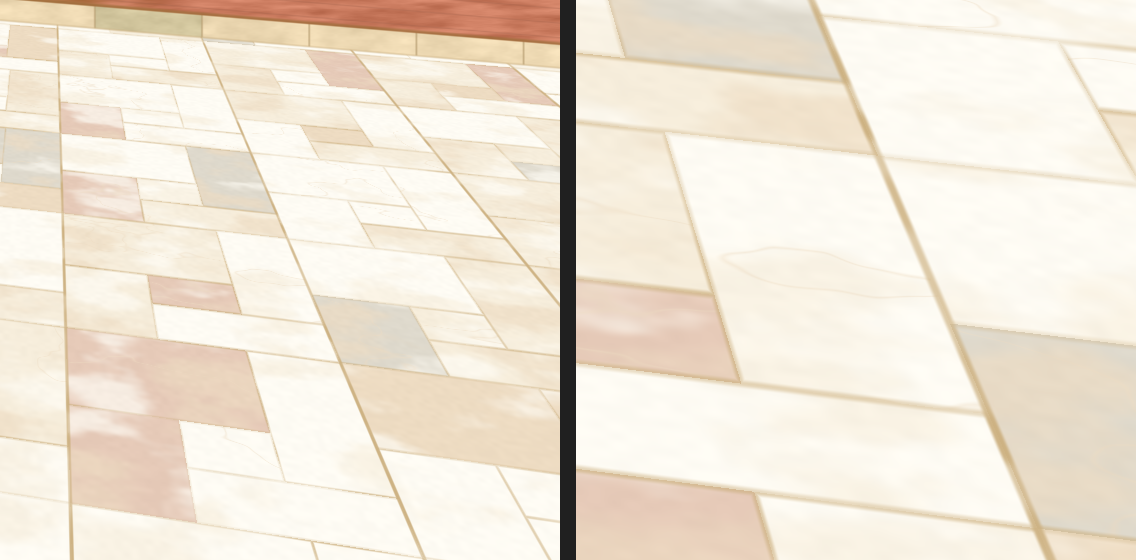
Left: the whole. Right: its middle third, enlarged.
A Shadertoy shader for this texture:

```glsl
// Pale sandstone paving in perspective, with a tan kerb and a red wall along the top.

// Ground plane: vanishing point, horizon tilt, far edge (offset, slope), grid origin and pitch
const vec2 VANISH = vec2(0.086, -0.573);
const float HORIZON_TILT = 0.0346;
const vec2 FAR_EDGE = vec2(0.036, 0.0853);
const vec2 GRID_ORIGIN = vec2(0.027, 0.0104);
const vec2 GRID_PITCH = vec2(0.407, 0.0569);

// Stone layout inside one repeat, which is 1 column wide and 2 rows deep
const float NARROW_SPLIT = 0.355;
const float WIDE_SPLIT = 0.68;
const float SHORT_SPLIT = 1.48;
const float SPLIT_JITTER = 0.025;

// Joints, kerb and wall
const float COLUMN_JOINT = 0.0023;
const float STONE_JOINT = 0.0016;
const float SOFTNESS = 0.0016;
const vec2 WALL_EDGE = vec2(-0.0026, 0.083);
const float KERB_LENGTH = 0.1914;
const float COURSE_HEIGHT = 0.026;

const vec3 WHITE = vec3(0.995, 0.985, 0.955);
const vec3 CREAM = vec3(0.965, 0.93, 0.86);
const vec3 TAN = vec3(0.93, 0.86, 0.76);
const vec3 GREY = vec3(0.87, 0.85, 0.80);
const vec3 ROSE = vec3(0.90, 0.79, 0.72);
const vec3 JOINT = vec3(0.80, 0.69, 0.50);
const vec3 KERB = vec3(0.93, 0.85, 0.70);
const vec3 MOSS = vec3(0.80, 0.76, 0.60);
const vec3 BRICK = vec3(0.79, 0.48, 0.37);
const vec3 BROWN = vec3(0.69, 0.48, 0.26);

float hash(vec2 p) {
    vec3 q = fract(p.xyx * vec3(0.1031, 0.1030, 0.0973));
    q += dot(q, q.yzx + 33.33);
    return fract((q.x + q.y) * q.z);
}

float noise(vec2 p) {
    vec2 i = floor(p), f = fract(p);
    f = f * f * (3.0 - 2.0 * f);
    return mix(mix(hash(i), hash(i + vec2(1, 0)), f.x),
               mix(hash(i + vec2(0, 1)), hash(i + vec2(1, 1)), f.x), f.y);
}

float fbm(vec2 p) {
    float sum = 0.0, amp = 0.5;
    for (int i = 0; i < 4; i++) {
        sum += amp * noise(p);
        p = p * 2.03 + 17.7;
        amp *= 0.5;
    }
    return sum / 0.9375;
}

float line(float d, float halfWidth, float aa) {
    return 1.0 - smoothstep(halfWidth - aa, halfWidth + aa, d);
}

// Rectangle (min xy, max xy) of the stone at f within a repeat; part tells the five apart
vec4 stoneRect(vec2 f, vec2 cell, out float part) {
    float jitter = SPLIT_JITTER * (2.0 * hash(cell + 5.5) - 1.0);
    float narrow = NARROW_SPLIT + jitter, wide = WIDE_SPLIT - jitter;
    float depth = SHORT_SPLIT + jitter;
    if (f.x < wide && f.y < 1.0) { part = 0.0; return vec4(0, 0, wide, 1); }
    if (f.x < narrow) { part = 1.0; return vec4(0, 1, narrow, 2); }
    if (f.y > depth) { part = 2.0; return vec4(narrow, depth, 1, 2); }
    if (f.x > wide) { part = 3.0; return vec4(wide, 0, 1, depth); }
    part = 4.0;
    return vec4(narrow, 1, wide, depth);
}

vec3 stoneColor(float tone, float cloud) {
    vec3 c = tone < 0.44 ? WHITE : tone < 0.76 ? CREAM : tone < 0.87 ? TAN : tone < 0.95 ? GREY : ROSE;
    c = mix(c, tone < 0.44 ? CREAM : TAN, 0.65 * smoothstep(0.52, 0.75, cloud));
    return mix(c, WHITE, 0.7 * smoothstep(0.48, 0.25, cloud));
}

vec3 paving(vec2 p, float w, float ahead, float aa) {
    float ray = (p.x - VANISH.x) / w;
    vec2 g = (vec2(ray, ahead / w) - GRID_ORIGIN) / GRID_PITCH;
    vec2 cell = floor(g / vec2(1, 2));
    vec2 f = g - cell * vec2(1, 2);
    float part;
    vec4 r = stoneRect(f, cell, part);
    vec2 id = cell * vec2(7, 11) + vec2(part * 3.0, part);

    // Stone tone with washed clouds and thin veins
    float cloud = fbm(g * vec2(3.0, 2.2) + hash(id + 2.0) * 40.0);
    vec3 c = stoneColor(hash(id + 31.0), cloud);
    float vein = abs(fbm(g * vec2(2.0, 1.6) + hash(id) * 60.0) - 0.5);
    c = mix(c, TAN, 0.45 * line(vein, 0.004, 0.008) * step(0.6, hash(id + 8.0)));
    c += 0.018 * (noise(g * vec2(45, 22)) - 0.5);

    // Joint distances, scaled from the ground back to the canvas
    vec2 toCanvas = GRID_PITCH * vec2(w / sqrt(1.0 + ray * ray), w * w / (w - ahead));
    vec2 inner = min(f - r.xy, r.zw - f) * toCanvas;
    float columnEdge = min(f.x, 1.0 - f.x) * toCanvas.x;
    float wear = smoothstep(0.2, 0.7, noise(g * vec2(4, 5) + 9.0));
    float faint = mix(0.25, 0.75, hash(id + 4.0)) * mix(0.5, 1.0, wear);
    c = mix(c, JOINT, faint * line(min(inner.x, inner.y), STONE_JOINT * w, aa));
    return mix(c, JOINT, mix(0.55, 0.9, wear) * line(columnEdge, COLUMN_JOINT * w, aa));
}

vec3 kerb(vec2 p, float aa) {
    float k = (p.x + 0.022) / KERB_LENGTH;
    vec3 c = mix(KERB, MOSS, 0.8 * step(0.75, hash(vec2(floor(k), 3.0))));
    c += 0.14 * (fbm(p * vec2(22, 55)) - 0.5);
    float d = min(fract(k), 1.0 - fract(k)) * KERB_LENGTH;
    return mix(c, JOINT * 0.9, 0.7 * line(d, STONE_JOINT, aa));
}

vec3 wall(vec2 p, float height, float aa) {
    float grain = fbm(p * vec2(14, 90));
    vec3 c = mix(BROWN, BRICK, smoothstep(0.05, 0.4, p.x + 0.2 * grain)) + 0.22 * (grain - 0.5);
    float course = abs(fract(height / COURSE_HEIGHT) - 0.5) * COURSE_HEIGHT;
    c = mix(c, BRICK * 0.82, 0.4 * line(course, 0.001, aa));
    return mix(c, BROWN * 0.9, 0.8 * line(height, 0.005, 0.003));
}

void mainImage(out vec4 fragColor, in vec2 fragCoord) {
    vec2 p = vec2(fragCoord.x, iResolution.y - fragCoord.y) / iResolution.y;
    float aa = max(SOFTNESS, 1.0 / iResolution.y);
    float w = p.y - VANISH.y - HORIZON_TILT * (p.x - VANISH.x);
    float ahead = p.y - FAR_EDGE.x - FAR_EDGE.y * p.x;
    float height = WALL_EDGE.x + WALL_EDGE.y * p.x - p.y;

    vec3 c = mix(kerb(p, aa), paving(p, w, ahead, aa), smoothstep(-aa, aa, ahead));
    c = mix(c, JOINT, 0.5 * line(abs(ahead), STONE_JOINT, aa));
    c = mix(c, wall(p, height, aa), smoothstep(-aa, aa, height));
    fragColor = vec4(clamp(c, 0.0, 1.0), 1.0);
}
```
